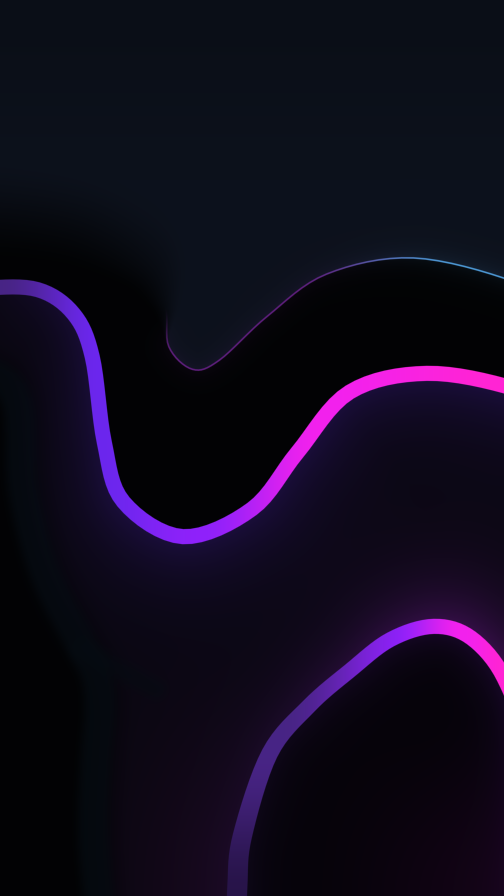
Give the GLSL for this background, as a WebGL 2 fragment shader.

```glsl
#version 300 es
precision highp float;
// Dark layered waves: a slate panel with a thin lit rim, two glowing neon
// ribbons and a faint teal fold. Each edge is a Catmull-Rom spline whose signed
// distance drives the fills, glows and strokes. Unit: one canvas width, y up.

#define RIBBON_RADIUS 0.0150
#define RIM_RADIUS 0.0016
#define FOLD_WIDTH 0.030
#define UPPER_GLOW 0.085
#define LOWER_GLOW 0.085
#define STEPS 8
#define POINTS 14

uniform vec2 u_resolution;
out vec4 fragColor;

const vec3 SLATE = vec3(0.048, 0.067, 0.108);
const vec3 INK = vec3(0.006, 0.009, 0.014);
const vec3 PLUM = vec3(0.035, 0.026, 0.062);
const vec3 TEAL = vec3(0.018, 0.042, 0.062);
const vec3 DUSK = vec3(0.28, 0.14, 0.52);
const vec3 VIOLET = vec3(0.42, 0.15, 0.93);
const vec3 PURPLE = vec3(0.56, 0.13, 0.98);
const vec3 MAGENTA = vec3(0.95, 0.13, 0.93);
const vec3 PINK = vec3(1.0, 0.14, 0.83);
const vec3 SKY = vec3(0.34, 0.68, 0.95);

// Spline control points, first and last only set the end tangents
const vec2 UPPER[POINTS] = vec2[](
  vec2(-0.15, 1.19), vec2(-0.03, 1.206), vec2(0.075, 1.203), vec2(0.146, 1.155),
  vec2(0.183, 1.07), vec2(0.207, 0.90), vec2(0.245, 0.782), vec2(0.363, 0.713),
  vec2(0.50, 0.768), vec2(0.59, 0.88), vec2(0.694, 1.0), vec2(0.847, 1.037),
  vec2(1.02, 1.007), vec2(1.15, 0.95));
const vec2 LOWER[POINTS] = vec2[](
  vec2(0.468, -0.25), vec2(0.469, -0.10), vec2(0.471, 0.02), vec2(0.481, 0.12),
  vec2(0.535, 0.283), vec2(0.613, 0.377), vec2(0.694, 0.447), vec2(0.775, 0.509),
  vec2(0.861, 0.535), vec2(0.935, 0.512), vec2(1.0, 0.433), vec2(1.04, 0.30),
  vec2(1.06, 0.0), vec2(1.06, -0.2));
const vec2 PANEL[POINTS] = vec2[](
  vec2(-0.3, 1.36), vec2(-0.15, 1.36), vec2(-0.02, 1.36), vec2(0.16, 1.33),
  vec2(0.29, 1.25), vec2(0.328, 1.17), vec2(0.335, 1.09), vec2(0.382, 1.045),
  vec2(0.435, 1.063), vec2(0.53, 1.15), vec2(0.648, 1.234), vec2(0.82, 1.266),
  vec2(1.02, 1.219), vec2(1.15, 1.15));
const vec2 FOLD[POINTS] = vec2[](
  vec2(-0.25, 1.03), vec2(-0.12, 1.035), vec2(-0.02, 1.035), vec2(0.035, 0.975),
  vec2(0.046, 0.81), vec2(0.088, 0.644), vec2(0.157, 0.505), vec2(0.19, 0.44),
  vec2(0.198, 0.37), vec2(0.19, 0.27), vec2(0.185, 0.13), vec2(0.195, 0.0),
  vec2(0.21, -0.12), vec2(0.22, -0.25));

vec2 catmullRom(vec2 a, vec2 b, vec2 c, vec2 d, float t) {
  return b + 0.5 * t * (c - a + t * (2.0 * a - 5.0 * b + 4.0 * c - d
       + t * (3.0 * (b - c) + d - a)));
}

vec2 toSegment(vec2 p, vec2 a, vec2 b) {
  vec2 ab = b - a;
  return p - a - ab * clamp(dot(p - a, ab) / dot(ab, ab), 0.0, 1.0);
}

// Distance to a spline, positive on the left of its direction
float splineDistance(vec2 p, vec2 path[POINTS]) {
  float nearest = 1e3, side = 1.0;
  for (int i = 1; i < POINTS - 2; i++) {
    vec2 a = path[i];
    for (int j = 1; j <= STEPS; j++) {
      vec2 b = catmullRom(path[i - 1], path[i], path[i + 1], path[i + 2],
                          float(j) / float(STEPS));
      vec2 offset = toSegment(p, a, b);
      float d = dot(offset, offset);
      if (d < nearest) {
        nearest = d;
        side = (b.x - a.x) * (p.y - a.y) < (b.y - a.y) * (p.x - a.x) ? -1.0 : 1.0;
      }
      a = b;
    }
  }
  return side * sqrt(nearest);
}

float stroke(float d, float radius, float pixel) {
  return 1.0 - smoothstep(-0.75 * pixel, 0.75 * pixel, abs(d) - radius);
}

void main() {
  vec2 uv = gl_FragCoord.xy / u_resolution;
  vec2 p = uv * vec2(1.0, 16.0 / 9.0);
  float pixel = 1.0 / u_resolution.x;
  float upper = splineDistance(p, UPPER);
  float lower = splineDistance(p, LOWER);
  float panel = splineDistance(p, PANEL);
  float fold = splineDistance(p, FOLD);

  // Slate panel, dissolving into the dark on its left
  float blur = pixel + 0.11 * smoothstep(1.08, 1.32, p.y) * (1.0 - smoothstep(0.3, 0.5, p.x));
  vec3 slate = SLATE * mix(1.0, 0.82, smoothstep(1.4, 1.78, p.y));
  vec3 color = mix(INK, slate, smoothstep(-blur, blur, panel));
  vec3 rim = mix(vec3(0.42, 0.13, 0.55), SKY, smoothstep(0.58, 0.9, p.x));
  float rimFade = smoothstep(1.17, 1.07, p.y) + smoothstep(0.4, 0.5, p.x);
  color += rim * 0.07 * exp(-abs(panel) / 0.02) * min(rimFade, 1.0);
  color = mix(color, rim, stroke(panel, RIM_RADIUS, pixel) * min(rimFade, 1.0) * 0.85);

  // Plum layer below the upper ribbon, with the teal fold on its left
  vec3 plum = PLUM + vec3(0.03, 0.0, 0.02) * smoothstep(0.6, 0.0, p.y) * smoothstep(0.1, 0.4, p.x);
  plum = mix(INK, plum, smoothstep(-0.04, 0.08, fold));
  plum = mix(plum, TEAL, 0.75 * smoothstep(FOLD_WIDTH * 1.5, FOLD_WIDTH * 0.5, abs(fold)));
  float tail = length(toSegment(p, vec2(0.16, 0.49), vec2(0.31, 0.41)));
  plum = mix(plum, TEAL, 0.6 * smoothstep(0.035, 0.0, tail));
  plum += vec3(0.075, 0.03, 0.19) * exp(upper / UPPER_GLOW) * smoothstep(-0.1, 0.25, p.x);

  // Lower layer, glowing outward and dark inside
  float heat = smoothstep(0.45, 0.95, p.x);
  plum += mix(vec3(0.05, 0.015, 0.08), vec3(0.19, 0.035, 0.24), heat) * exp(-abs(lower) / LOWER_GLOW);
  vec3 inside = mix(vec3(0.020, 0.011, 0.034), vec3(0.075, 0.014, 0.085),
                    smoothstep(0.55, 1.05, p.x) * smoothstep(0.4, 0.0, p.y));
  inside += mix(DUSK, PURPLE, heat) * 0.16 * exp(lower / 0.04);
  plum = mix(plum, inside, smoothstep(pixel, -pixel, lower));
  color = mix(color, plum, smoothstep(pixel, -pixel, upper));

  // Neon ribbons
  vec3 upperTint = mix(mix(DUSK, VIOLET, smoothstep(0.0, 0.2, p.x)), PURPLE, smoothstep(0.2, 0.4, p.x));
  upperTint = mix(mix(upperTint, MAGENTA, smoothstep(0.4, 0.64, p.x)), PINK, smoothstep(0.65, 1.0, p.x));
  color = mix(color, upperTint, stroke(upper, RIBBON_RADIUS, pixel));
  vec3 lowerTint = mix(DUSK * 0.55, DUSK, smoothstep(0.0, 0.28, p.y));
  lowerTint = mix(lowerTint, PURPLE, smoothstep(0.56, 0.82, p.x));
  lowerTint = mix(mix(lowerTint, MAGENTA, smoothstep(0.78, 0.92, p.x)), PINK, smoothstep(0.92, 1.0, p.x));
  float widen = 0.005 * smoothstep(0.45, 0.0, p.y);
  color = mix(color, lowerTint, stroke(lower, RIBBON_RADIUS + widen, pixel));

  fragColor = vec4(color, 1.0);
}
```
